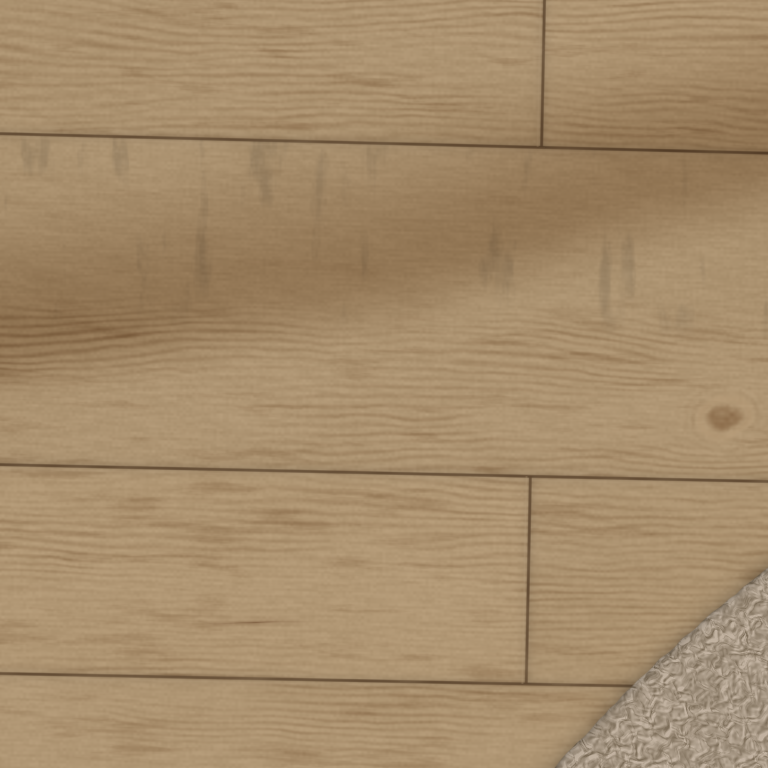
Give the GLSL for this texture, as a Shadertoy shader.

```glsl
// Oak floor planks with thin bevelled seams, warped grain, a knot and a split,
// crossed by a soft diagonal shadow, with a crinkled rug in the lower right.
// Grain is a sine over a noise-warped height; the rug is ridged noise lit as relief.

float hash(vec2 p) {
    return fract(sin(dot(p, vec2(127.1, 311.7))) * 43758.5453);
}

float noise(vec2 p) {
    vec2 i = floor(p), f = fract(p);
    f = f * f * (3.0 - 2.0 * f);
    return mix(mix(hash(i), hash(i + vec2(1, 0)), f.x),
               mix(hash(i + vec2(0, 1)), hash(i + vec2(1, 1)), f.x), f.y);
}

float fbm(vec2 p) {
    float sum = 0.0, weight = 0.5;
    for (int i = 0; i < 4; i++) {
        sum += weight * noise(p);
        p = p * 2.03 + 17.3;
        weight *= 0.5;
    }
    return sum / 0.9375;
}

// Crinkled pile: creases where warped noise crosses its middle value
float pileHeight(vec2 p) {
    vec2 q = p * 95.0 + 1.6 * vec2(noise(p * 90.0), noise(p * 90.0 + 31.0));
    return abs(noise(q) - 0.5) * 1.2 + 0.7 * abs(noise(q * 2.1 + 9.0) - 0.5);
}

vec3 rugColor(vec2 p) {
    float relief = pileHeight(p) - pileHeight(p + vec2(0.003, -0.003));
    float shade = 0.62 + 0.75 * relief + 0.6 * (pileHeight(p) - 0.4);
    shade += 0.35 * (noise(p * 260.0) - 0.5);
    return mix(vec3(0.49, 0.43, 0.35), vec3(0.76, 0.70, 0.63), clamp(shade, 0.0, 1.0));
}

vec3 woodColor(vec2 p, float v, float row, float plank) {
    vec2 s = vec2(p.x, v) + 7.0 * plank;

    // Growth lines: wavy along the plank, swelling around the knot
    vec2 k = p - vec2(0.94, 0.456);
    float r = length(k * vec2(0.8, 1.0)) + 0.012 * (noise(p * 35.0) - 0.5);
    float height = v + 0.045 * noise(s * vec2(3.0, 7.0)) + 0.011 * noise(s * vec2(9.0, 28.0));
    height += 0.004 * noise(s * vec2(28.0, 60.0)) - 0.02 * sign(k.y) * exp(-r * r * 250.0) * smoothstep(0.0, 0.03, abs(k.y));
    float line = pow(0.5 + 0.5 * sin(height * 570.0), 1.5);

    // Lines fade in and out, and are faint on the upper wide plank
    float strength = mix(0.15, 0.8, smoothstep(0.3, 0.7, noise(s * vec2(4.0, 17.0))));
    strength *= 0.45 + 0.9 * noise(s * vec2(13.0, 90.0));
    float calm = row == 2.0 ? smoothstep(0.57, 0.63, v) : 0.0;
    strength *= 1.0 - 0.88 * calm;
    if (row == 2.0) strength += 0.75 * exp(-pow((v - 0.55) / 0.035, 2.0)) * smoothstep(0.7, 0.05, p.x);
    float knot = smoothstep(0.065, 0.03, r);
    line = mix(line * strength, 0.6 * noise(p * 60.0) * (0.5 + 0.5 * sin(r * 620.0)), knot);

    // Broken dashes, fibres and pores
    float fleck = smoothstep(0.52, 0.80, fbm(s * vec2(11.0, 65.0))) * (1.0 - 0.6 * calm);
    float fibre = noise(s * vec2(45.0, 300.0)) - 0.5;
    float pores = noise(p * 250.0) - 0.5;

    vec3 color = mix(vec3(0.705, 0.606, 0.472), vec3(0.668, 0.568, 0.432), fbm(s * vec2(3.0, 6.0)));
    color *= 0.995 + 0.025 * hash(vec2(plank, 4.0));
    color = mix(color, vec3(0.53, 0.41, 0.28), 0.42 * line + 0.30 * fleck);
    color += 0.028 * fibre + 0.025 * pores;

    // Faint upright ripples across the calm part
    float ripple = smoothstep(0.62, 0.85, fbm(p * vec2(38.0, 9.0) + 3.0));
    color *= 1.0 - 0.10 * ripple * calm;

    // Knot heart with a pale ring, and a soft split
    color = mix(color, vec3(0.72, 0.61, 0.47), 0.5 * exp(-pow((r - 0.024) / 0.005, 2.0)));
    color = mix(color, vec3(0.51, 0.38, 0.25), (0.35 + 0.5 * noise(p * 150.0)) * smoothstep(0.021, 0.010, r));
    vec2 c = p - vec2(0.33, 0.187 + 0.010 * noise(vec2(p.x * 25.0, 2.0)));
    float taper = max(0.0, 1.0 - abs(c.x) / 0.08);
    float split = taper * exp(-abs(c.y) / 0.002) * (0.5 + 0.5 * noise(p * vec2(60.0, 300.0)));
    return mix(color, vec3(0.44, 0.31, 0.20), 0.75 * split);
}

// Soft dark groove with a pale bevel on its negative side
vec3 addSeam(vec3 color, float d, vec2 p, float px) {
    color *= 1.0 - 0.13 * exp(-abs(d) / 0.005);
    color = mix(color, vec3(0.72, 0.62, 0.49), 0.25 * exp(-pow((d + 0.005) / 0.0016, 2.0)));
    float groove = 1.0 - smoothstep(0.0006, 0.0024 + px * 0.5, abs(d));
    return mix(color, vec3(0.37, 0.28, 0.19), groove * (0.65 + 0.3 * noise(p * 30.0)));
}

void mainImage(out vec4 fragColor, in vec2 fragCoord) {
    vec2 p = fragCoord / iResolution.xy;
    float px = 1.0 / iResolution.y;

    // Planks: rows tilt slightly, joints lean slightly
    float v = p.y + p.x * (0.019 + 0.008 * p.y);
    float row = step(0.123, v) + step(0.395, v) + step(0.826, v);
    float jointX = p.x - 0.020 * p.y - (row == 3.0 ? 0.689 : 0.683);
    bool hasJoint = mod(row, 2.0) == 1.0;
    float plank = row * 2.0 + (hasJoint ? step(0.0, jointX) : 0.0);
    vec3 color = woodColor(p, v, row, plank);

    // Seams
    float seams[3] = float[3](0.123, 0.395, 0.826);
    for (int i = 0; i < 3; i++) color = addSeam(color, v - seams[i], p, px);
    if (hasJoint) color = addSeam(color, jointX, p, px);

    // Soft diagonal shadow, sharper along its lower side
    float d = p.y - (0.54 + 0.17 * p.x + 0.08 * p.x * p.x) + 0.03 * (noise(p * vec2(4.0, 3.0)) - 0.5);
    float shadow = smoothstep(-0.09, 0.02, d) * (1.0 - smoothstep(0.02, 0.24, d));
    color *= 1.0 - shadow * vec3(0.155, 0.20, 0.255);

    // Rug with a wide curved rim and a contact shadow on the floor
    float rim = length(p - vec2(2.395, -1.504)) - 2.25 + 0.003 * (noise(p * 70.0) - 0.5);
    color *= 1.0 - 0.20 * exp(-max(rim, 0.0) / 0.010);
    vec3 rug = rugColor(p) * (1.0 - 0.22 * exp(min(rim, 0.0) / 0.006));
    color = mix(color, rug, smoothstep(px, -px, rim));

    fragColor = vec4(color, 1.0);
}
```
